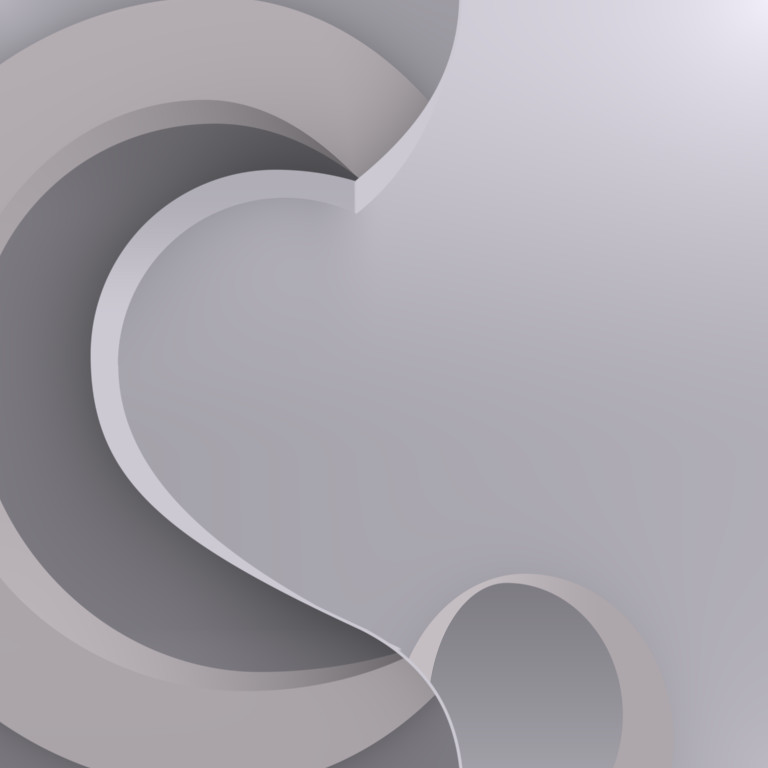
A Shadertoy shader for this background:

```glsl
// Curled paper relief: a pale sheet with a scrolled rim over sunken grey rings.

vec3 cool(float light) { return light * vec3(1.0, 0.985, 1.035); }
vec3 warm(float light) { return light * vec3(1.01, 0.975, 1.0); }

// Antialiased coverage, full where the gap is positive.
float cover(float gap) {
    float soft = 1.0 / iResolution.y;
    return smoothstep(-soft, soft, gap);
}

// Leaning oval; top and bottom hold the left and right half widths.
float ovalGap(vec2 p, vec2 center, float lean, float halfHeight, vec2 top, vec2 bottom) {
    vec2 q = p - center;
    q.x -= lean * q.y;
    vec2 widths = mix(bottom, top, smoothstep(-halfHeight, halfHeight, q.y));
    q /= vec2(q.x < 0.0 ? widths.x : widths.y, halfHeight);
    return (length(q) - 1.0) * halfHeight;
}

// Approximate distance to the right of a cubic curve that descends from a to d.
float rightOfCurve(vec2 p, vec2 a, vec2 b, vec2 c, vec2 d) {
    float low = 0.0, high = 1.0;
    for (int i = 0; i < 16; i++) {
        float t = 0.5 * (low + high), s = 1.0 - t;
        float y = s*s*s*a.y + 3.0*s*s*t*b.y + 3.0*s*t*t*c.y + t*t*t*d.y;
        if (y > p.y) low = t; else high = t;
    }
    float t = 0.5 * (low + high), s = 1.0 - t;
    float x = s*s*s*a.x + 3.0*s*s*t*b.x + 3.0*s*t*t*c.x + t*t*t*d.x;
    vec2 tangent = s*s*(b - a) + 2.0*s*t*(c - b) + t*t*(d - c);
    return (p.x - x) * abs(tangent.y) / length(tangent);
}

// Outer rim of the sheet, positive inside.
float sheetGap(vec2 p) {
    if (p.y > 0.538) {
        vec2 q = p - vec2(0.359, 0.538);
        if (q.x > 0.0) q.x *= 0.8;
        return max(0.241 - length(q), rightOfCurve(p, vec2(0.598, 1.0),
            vec2(0.595, 0.909), vec2(0.553, 0.837), vec2(0.462, 0.764)));
    }
    if (p.y > 0.18)
        return rightOfCurve(p, vec2(0.118, 0.538), vec2(0.118, 0.382),
            vec2(0.202, 0.303), vec2(0.469, 0.18));
    return rightOfCurve(p, vec2(0.469, 0.18), vec2(0.547, 0.141),
        vec2(0.589, 0.082), vec2(0.598, 0.0));
}

// Flat face of the sheet, inset from the rim.
float faceGap(vec2 p) {
    if (p.y > 0.525)
        return max(0.2175 - length(p - vec2(0.371, 0.525)), rightOfCurve(p,
            vec2(0.598, 1.0), vec2(0.592, 0.896), vec2(0.547, 0.785), vec2(0.462, 0.72)));
    return rightOfCurve(p, vec2(0.154, 0.525), vec2(0.154, 0.375),
        vec2(0.293, 0.263), vec2(0.521, 0.156));
}

vec3 faceColor(vec2 p, float loopGap) {
    float light = 0.635 + 0.05 * p.x + 0.14 * smoothstep(0.4, 1.0, p.y);
    light += 0.12 * exp(-distance(p, vec2(1.0)) / 0.15);
    light += 0.05 * exp(-distance(p, vec2(1.0, 0.0)) / 0.12);
    // Shade gathered under the upper rim and around the loop.
    vec2 q = p - vec2(0.371, 0.525);
    float depth = max(0.2175 - length(q), 0.0);
    float upward = smoothstep(-0.2, 1.0, q.y / max(length(q), 0.001));
    light -= 0.11 * exp(-depth / 0.06) * upward * smoothstep(0.5, 0.4, p.x);
    light -= 0.03 * exp(-max(loopGap, 0.0) / 0.04);
    return cool(light);
}

void mainImage(out vec4 fragColor, in vec2 fragCoord) {
    vec2 p = fragCoord / iResolution.xy;
    float sheet = sheetGap(p);
    float face = min(faceGap(p), sheet - 0.004);
    float near = min(sheet, 0.0);

    // Backdrop behind the rings.
    float ring = ovalGap(p, vec2(0.28, 0.488), 0.0, 0.516, vec2(0.501, 0.41), vec2(0.501, 0.443));
    float light = mix(0.49, 0.62, p.y) - 0.08 * exp(-max(ring, 0.0) / 0.03);
    light += 0.1 * exp(-distance(p, vec2(0.0, 1.0)) / 0.1);
    vec3 color = cool(light);

    // Broad ring, shaded beside the sheet.
    light = 0.66 + 0.04 * p.y - mix(0.05, 0.15, p.y) * exp(near / 0.06);
    color = mix(color, warm(light), cover(-ring));

    // Inner wall of the ring.
    float wall = ovalGap(p, vec2(0.293, 0.485), -0.068, 0.385, vec2(0.345, 0.275), vec2(0.397, 0.458));
    light = mix(0.75, 0.62, p.y) - 1.15 * p.x * p.x;
    color = mix(color, warm(light), cover(-wall));

    // Sunken floor.
    float pit = ovalGap(p, vec2(0.309, 0.482), -0.08, 0.357, vec2(0.344, 0.297), vec2(0.344, 0.495));
    light = 0.5 - 0.13 * exp(near / 0.07) - 0.05 * smoothstep(0.7, 0.85, p.y);
    light -= 0.05 * smoothstep(0.2, 0.45, p.x);
    color = mix(color, cool(light), cover(-pit));

    // Bright rim, creased at the cusp.
    light = 0.8 - 0.11 * smoothstep(0.58, 0.76, p.y) * smoothstep(0.464, 0.46, p.x);
    color = mix(color, cool(light), cover(sheet));

    // Sheet face with the small loop cut into it.
    float loopGap = ovalGap(p, vec2(0.684, 0.036), 0.0, 0.217, vec2(0.174, 0.193), vec2(0.174, 0.193));
    float hole = ovalGap(p, vec2(0.66, 0.069), 0.0, 0.172, vec2(0.103, 0.151), vec2(0.103, 0.151));
    vec3 top = faceColor(p, loopGap);
    top = mix(top, warm(mix(0.76, 0.67, smoothstep(0.6, 0.8, p.x))), cover(-loopGap));
    top = mix(top, cool(0.63 - 0.57 * p.y), cover(-hole));
    color = mix(color, top, cover(face));

    fragColor = vec4(color, 1.0);
}
```
